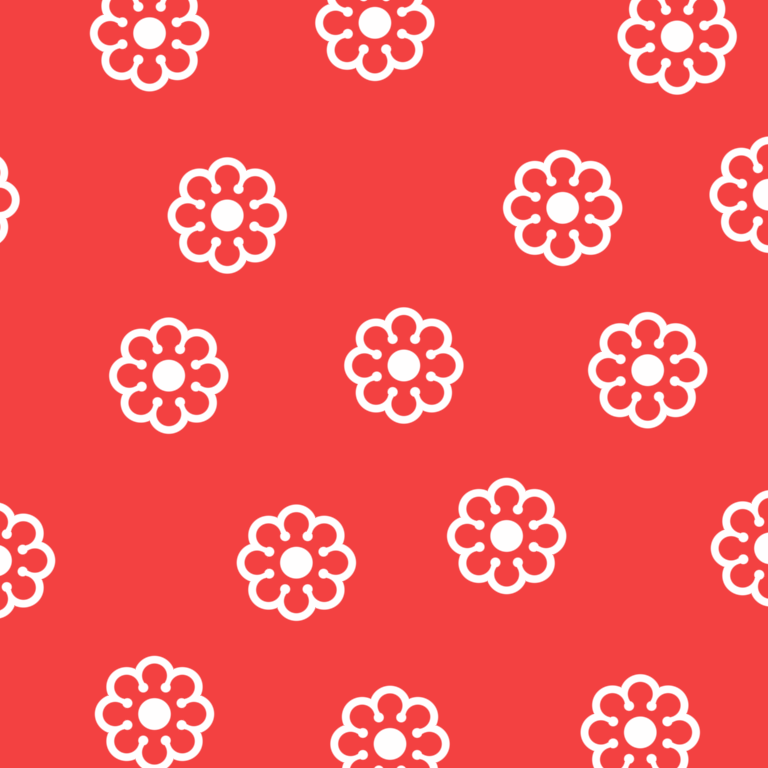
A Shadertoy shader for this pattern:

```glsl
#define GROUND vec3(0.953, 0.253, 0.253)
#define INK vec3(1.0, 0.995, 0.995)
#define CELL vec2(0.345, 0.233)      // spacing of flowers along and across rows
#define JITTER vec2(0.055, 0.034)    // largest shift from the cell centre
#define ORBIT 0.0500                 // flower centre to petal centre
#define PETAL 0.0208                 // petal radius at mid stroke
#define STROKE 0.0050                // half the stroke width
#define STALK 0.0373                 // distance of the rounded stalk ends
#define BULB 0.0064                  // radius of the stalk ends
#define HEART 0.0207                 // radius of the middle disc
#define STRETCH 1.025                // flower width over height
#define EDGE 0.0013                  // half width of the soft edge

vec2 hash2(vec2 p) {
    vec3 h = fract(p.xyx * vec3(0.1031, 0.1030, 0.0973));
    h += dot(h, h.yzx + 33.33);
    return fract((h.xx + h.yz) * h.zy);
}

// Fold the plane into one sixteenth: petal axis at 0, valley at 22.5 degrees.
vec2 foldPetals(vec2 p, vec2 valley) {
    p = abs(p);
    if (p.y > p.x) p = p.yx;
    vec2 normal = vec2(valley.y, -valley.x);
    return p - 2.0 * min(dot(p, normal), 0.0) * normal;
}

// Signed distance to an outlined flower with eight petals.
float flower(vec2 p) {
    p.x /= STRETCH;
    float heart = length(p) - HEART;

    float angle = radians(22.5);
    vec2 valley = vec2(cos(angle), sin(angle));
    vec2 q = foldPetals(p, valley);

    // Petal outline, opened towards the middle and closed by round ends
    float outline = abs(length(q - vec2(ORBIT, 0.0)) - PETAL) - STROKE;
    outline = max(outline, STALK - dot(q, valley));
    float bulb = length(q - STALK * valley) - BULB;

    return min(heart, min(outline, bulb));
}

// Staggered rows of flowers, each shifted at random within its cell.
float scatter(vec2 p) {
    float dist = 1.0;
    float baseRow = floor(p.y / CELL.y);
    for (int j = -1; j <= 1; j++) {
        float row = baseRow + float(j);
        float stagger = 0.5 * mod(row, 2.0);
        float baseColumn = floor(p.x / CELL.x - stagger);
        for (int i = -1; i <= 1; i++) {
            vec2 id = vec2(baseColumn + float(i), row);
            vec2 centre = (id + 0.5 + vec2(stagger, 0.0)) * CELL;
            centre += JITTER * (2.0 * hash2(id + 17.0) - 1.0);
            dist = min(dist, flower(p - centre));
        }
    }
    return dist;
}

void mainImage(out vec4 fragColor, in vec2 fragCoord) {
    vec2 uv = fragCoord / iResolution.y;
    float dist = scatter(uv + vec2(0.0, 0.077));

    float soft = max(EDGE, 0.7 / iResolution.y);
    float ink = 1.0 - smoothstep(-soft, soft, dist);
    fragColor = vec4(mix(GROUND, INK, ink), 1.0);
}
```
